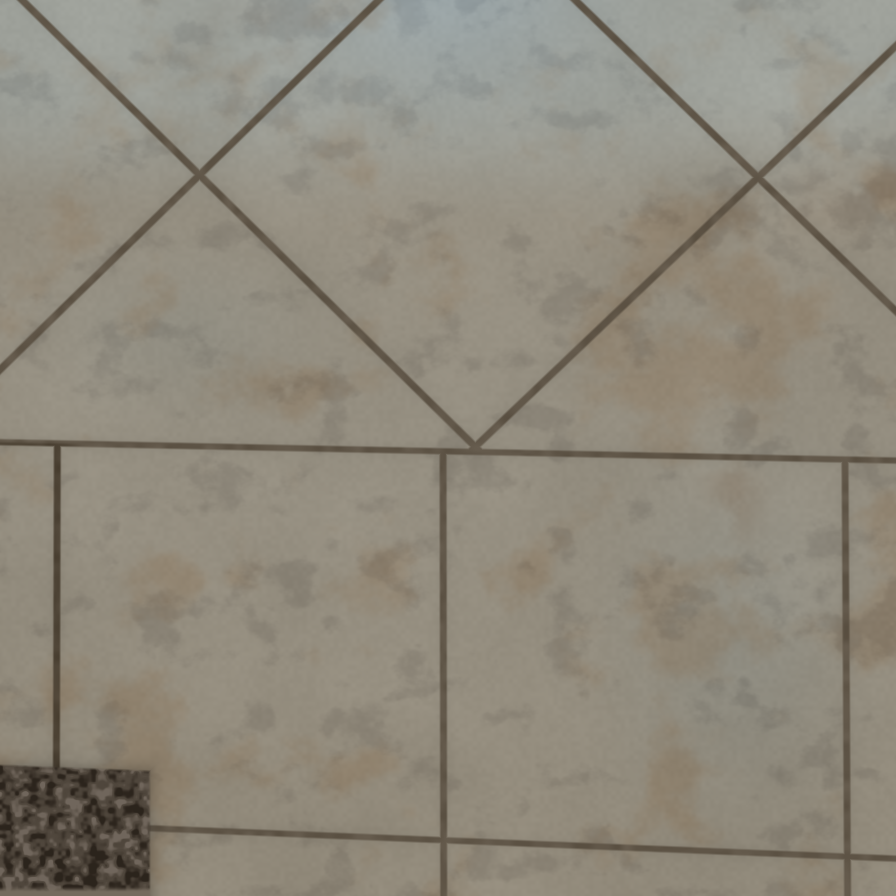
Write a WebGL 2 fragment shader that draws this texture.

```glsl
#version 300 es
precision highp float;
uniform vec2 u_resolution;
out vec4 fragColor;

float hash(vec2 p) {
    p = fract(p * vec2(0.1031, 0.1137));
    p += dot(p, p.yx + 33.33);
    return fract((p.x + p.y) * p.x * 7.31);
}

float noise(vec2 p) {
    vec2 cell = floor(p), f = fract(p);
    f = f * f * (3.0 - 2.0 * f);
    return mix(mix(hash(cell), hash(cell + vec2(1, 0)), f.x),
               mix(hash(cell + vec2(0, 1)), hash(cell + vec2(1, 1)), f.x), f.y);
}

float fbm(vec2 p) {
    float sum = 0.0, amp = 0.5;
    for (int i = 0; i < 5; i++) {
        sum += amp * noise(p);
        p = mat2(1.6, 1.2, -1.2, 1.6) * p + 17.3;
        amp *= 0.5;
    }
    return sum;
}

// Distance to an infinite line through a point with a given slope
float lineDist(vec2 p, vec2 through, float slope) {
    return abs(p.y - through.y - slope * (p.x - through.x)) / sqrt(1.0 + slope * slope);
}

float groutMask(float d, float halfWidth) {
    float soft = max(0.0016, 0.7 / u_resolution.y);
    return 1.0 - smoothstep(halfWidth - soft, halfWidth + soft, d);
}

float blob(vec2 p, vec2 center, vec2 size) {
    vec2 q = (p - center) / size;
    return exp(-dot(q, q));
}

vec3 tileColor(vec2 p) {
    // Warm wall fading to cool light at the top
    vec3 col = mix(vec3(0.575, 0.545, 0.485), vec3(0.585, 0.56, 0.505), smoothstep(0.0, 0.5, p.y));
    float cool = smoothstep(0.74, 0.91, p.y + 0.04 * (fbm(p * 6.0) - 0.5));
    col = mix(col, vec3(0.62, 0.632, 0.605), cool);
    col += vec3(-0.015, 0.015, 0.05) * blob(p, vec2(0.5, 1.02), vec2(0.16, 0.11));
    col += vec3(-0.012, 0.006, 0.02) * blob(p, vec2(0.82, 0.29), vec2(0.12, 0.18));
    col += vec3(-0.012, 0.0, 0.008) * blob(p, vec2(0.2, 0.63), vec2(0.13, 0.08));

    // Stone mottling, rusty veins and fine grain
    float cloud = fbm(p * 9.0 + 4.0) - 0.48;
    float rust = smoothstep(0.53, 0.78, fbm(p * vec2(12.0, 14.0) + 31.0));
    float vein = smoothstep(0.54, 0.74, fbm(p * vec2(24.0, 30.0) + 9.0));
    col += 0.055 * cloud;
    col -= vec3(0.015, 0.04, 0.06) * rust;
    col -= vec3(0.045, 0.045, 0.04) * vein;
    float stains = blob(p, vec2(0.29, 0.945), vec2(0.06, 0.05))
                 + blob(p, vec2(0.82, 0.45), vec2(0.03, 0.06))
                 + 0.6 * blob(p, vec2(0.95, 0.78), vec2(0.1, 0.04));
    col -= vec3(0.03, 0.05, 0.06) * stains * smoothstep(0.35, 0.65, fbm(p * 20.0));
    return col + 0.018 * (noise(p * 200.0) - 0.5);
}

vec3 graniteColor(vec2 p) {
    float grain = 0.6 * noise(p * 105.0) + 0.4 * noise(p * 210.0 + 7.0);
    vec3 col = mix(vec3(0.17, 0.14, 0.11), vec3(0.31, 0.275, 0.235), smoothstep(0.25, 0.55, grain));
    col = mix(col, vec3(0.44, 0.40, 0.36), smoothstep(0.56, 0.8, grain));
    return mix(vec3(0.46, 0.42, 0.37), col, smoothstep(0.004, 0.011, p.y));
}

void main() {
    vec2 p = gl_FragCoord.xy / u_resolution;
    vec3 col = tileColor(p);
    float railY = 0.5065 - 0.0205 * p.x;
    float ledgeY = 0.0824 - 0.0407 * p.x;
    float above = smoothstep(-0.002, 0.002, p.y - railY);

    // Diagonal joints cross at two evenly spaced points
    float diagonal = 1.0;
    for (int i = 0; i < 2; i++) {
        float k = float(i);
        vec2 crossing = vec2(0.2227 + 0.6233 * k, 0.8047 - 0.0027 * k);
        diagonal = min(diagonal, lineDist(p, crossing, -0.986 + 0.016 * k));
        diagonal = min(diagonal, lineDist(p, crossing, 0.976 - 0.023 * k));
    }

    // Upright joints widen in spacing towards the right
    float upright = 1.0;
    for (int i = 0; i < 3; i++) {
        float k = float(i);
        float x = 0.064 + 0.4215 * k + 0.009 * k * k + (0.5 - p.y) * (0.0045 * k - 0.003);
        upright = min(upright, abs(p.x - x));
    }

    float level = min(abs(p.y - railY), abs(p.y - ledgeY));
    float joints = max(groutMask(diagonal, 0.004) * above, groutMask(upright, 0.0038) * (1.0 - above));
    joints = max(joints, groutMask(level, 0.0034));
    float nearest = min(level, mix(upright, diagonal, above));
    col *= 1.0 - 0.07 * exp(-nearest * 160.0);

    vec3 grout = vec3(0.365, 0.325, 0.27) + 0.06 * (noise(p * 90.0) - 0.5);
    grout -= 0.08 * (1.0 - smoothstep(0.07, 0.1, p.x)) * (1.0 - above);
    col = mix(col, grout, joints * 0.95);

    // Granite corner with a soft contact shadow
    vec2 edge = p - vec2(0.167, 0.146 - 0.04 * p.x);
    float outside = max(edge.x, edge.y);
    col *= 1.0 - 0.18 * exp(-max(outside, 0.0) * 130.0);
    col = mix(graniteColor(p), col, smoothstep(-0.002, 0.002, outside));
    fragColor = vec4(col, 1.0);
}
```
